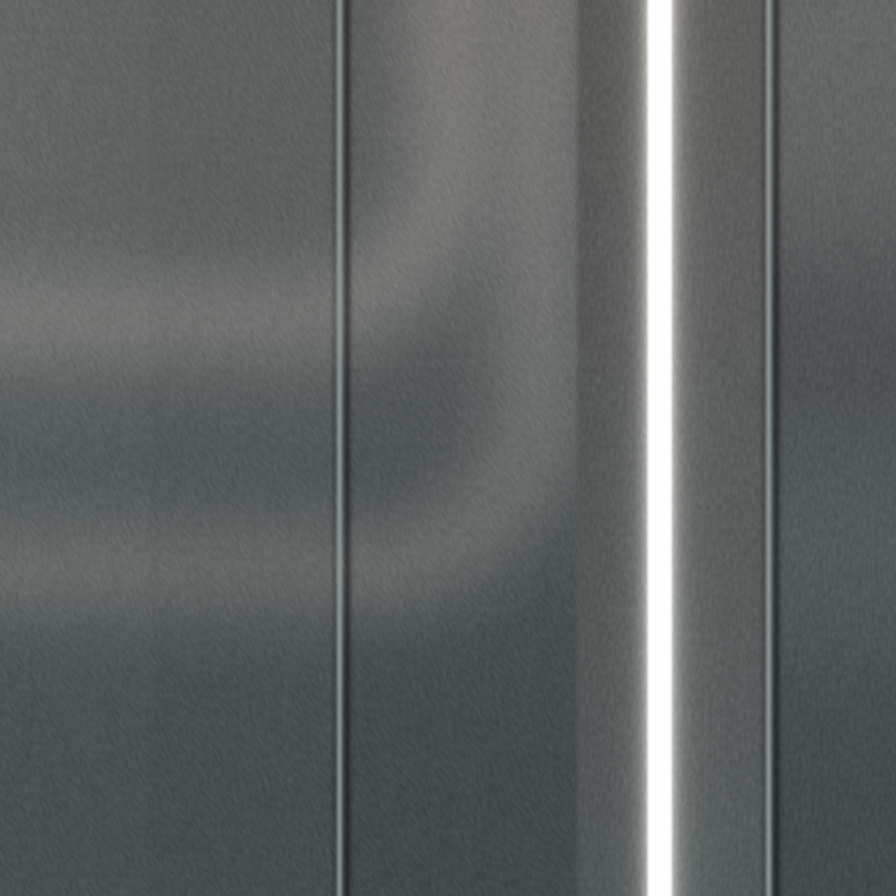
Write a WebGL 2 fragment shader that draws this texture.

```glsl
#version 300 es
precision highp float;
uniform vec2 u_resolution;
out vec4 outColor;

vec2 hashGradient(vec2 cell) {
  vec3 h = fract(cell.xyx * vec3(0.1031, 0.1030, 0.0973));
  h += dot(h, h.yzx + 33.33);
  float angle = 6.2832 * fract((h.x + h.y) * h.z);
  return vec2(cos(angle), sin(angle));
}

float gradientNoise(vec2 p) {
  vec2 i = floor(p), f = fract(p);
  vec2 w = f * f * f * (f * (f * 6.0 - 15.0) + 10.0);
  vec2 e = vec2(1.0, 0.0);
  float low = mix(dot(hashGradient(i), f), dot(hashGradient(i + e), f - e), w.x);
  float high = mix(dot(hashGradient(i + e.yx), f - e.yx), dot(hashGradient(i + 1.0), f - 1.0), w.x);
  return mix(low, high, w.y);
}

float bell(float d, float width) {
  return exp(-d * d / (width * width));
}

// Signed distance to a path running in from the left and bending upward
float bendDistance(vec2 p, vec2 corner, float radius) {
  vec2 q = vec2(p.x - corner.x + radius, corner.y + radius - p.y);
  return length(max(q, 0.0)) + min(max(q.x, q.y), 0.0) - radius;
}

// Bright raised edge with a narrow shadow on its right
vec3 addSeam(vec3 color, float d) {
  color *= 1.0 - 0.42 * bell(d - 0.0085, 0.0045);
  color *= 1.0 - 0.18 * bell(d + 0.006, 0.003);
  return mix(color, vec3(0.56, 0.61, 0.61), 0.85 * bell(d, 0.0032));
}

void main() {
  vec2 p = gl_FragCoord.xy / u_resolution;
  float pixel = 1.0 / min(u_resolution.x, u_resolution.y);

  // Panel masks
  float stripPanel = smoothstep(0.640, 0.650, p.x);
  float rightPanel = smoothstep(0.855, 0.865, p.x);
  float middlePanel = smoothstep(0.376, 0.382, p.x) * (1.0 - stripPanel);

  // Soft reflections on the metal
  float upperBend = bell(bendDistance(p, vec2(0.505, 0.645), 0.20), 0.068);
  float lowerBend = bell(bendDistance(p, vec2(0.600, 0.365), 0.20), 0.066);
  float sheen = 1.0 - (1.0 - upperBend) * (1.0 - 0.85 * lowerBend);
  float light = mix(0.305, 0.385, smoothstep(0.0, 0.95, p.y));
  light += 0.088 * sheen * (1.0 - stripPanel);
  light -= 0.025 * middlePanel * (1.0 - sheen);
  light += 0.012 * (1.0 - smoothstep(0.0, 0.17, p.x)) * smoothstep(0.3, 0.9, p.y);
  light -= 0.010 * smoothstep(0.160, 0.172, p.x) * (1.0 - smoothstep(0.376, 0.382, p.x));
  float stripLight = mix(0.325, 0.345, p.y) + 0.02 * smoothstep(0.73, 0.76, p.x);
  float rightLight = mix(0.285, 0.40, smoothstep(0.0, 1.0, p.y))
    - 0.045 * bell(p.y - 0.62, 0.13) + 0.025 * bell(p.y - 0.38, 0.13);
  light = mix(light, stripLight, stripPanel);
  light = mix(light, rightLight, rightPanel);

  // Cool below, neutral and warmer in the lit areas
  float warmth = clamp(0.65 * p.y + 0.4 * sheen * (1.0 - stripPanel)
    + 0.3 * stripPanel * (1.0 - rightPanel), 0.0, 1.0);
  vec3 color = light * mix(vec3(0.93, 1.025, 1.045), vec3(1.015, 1.005, 0.98), warmth);

  // Slanted brushed grain, upright toward the right
  vec2 g = vec2(p.x + 0.45 * p.y * (1.0 - stripPanel), p.y);
  float grain = gradientNoise(g * vec2(210.0, 105.0))
    + 0.7 * gradientNoise(g * vec2(330.0, 190.0) + 17.0);
  color += 0.034 * grain + 0.010 * gradientNoise(p * vec2(45.0, 24.0));

  color = addSeam(color, p.x - 0.379);
  color = addSeam(color, p.x - 0.858);

  // Light strip and its halo
  float outside = abs(p.x - 0.7363) - 0.0135;
  float reach = max(outside, 0.0);
  float halo = 0.30 * exp(-reach / 0.007) + 0.13 * exp(-reach / 0.022);
  color += halo * vec3(1.0, 0.98, 0.94);
  float strip = 1.0 - smoothstep(-0.0015 - pixel, 0.001 + pixel, outside);
  color = mix(color, vec3(0.995), strip);

  outColor = vec4(clamp(color, 0.0, 1.0), 1.0);
}
```
